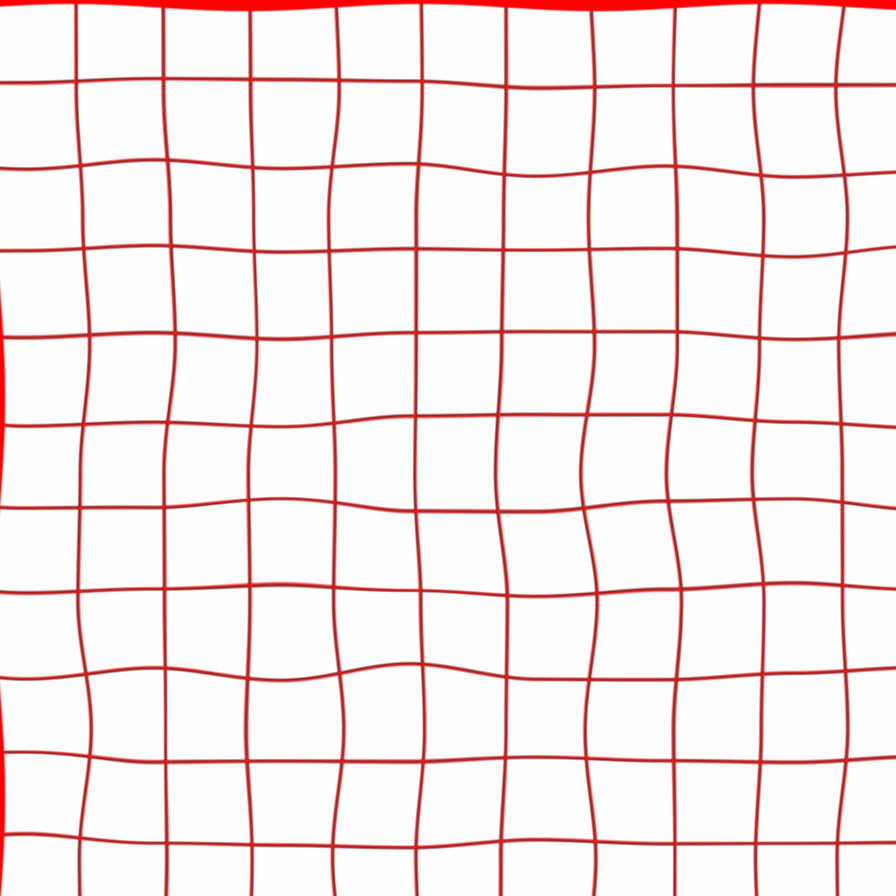
A Shadertoy shader for this pattern:

```glsl
const float TAU = 6.2831853;
const float CELL = 0.09375;       // 10 2/3 repeats each way
const float HALF_WIDTH = 0.0020;
const float SOFTNESS = 0.0016;
const float WARP_SCALE = 7.0;
const float WARP_AMOUNT = 0.0105;

const vec3 PAPER = vec3(1.0, 0.995, 0.995);
const vec3 LIGHT_RED = vec3(0.92, 0.20, 0.20);
const vec3 DARK_RED = vec3(0.50, 0.07, 0.07);
const vec3 CROSSING_RED = vec3(0.86, 0.11, 0.11);
const vec3 BORDER_RED = vec3(1.0, 0.0, 0.0);

float hash(vec2 p) {
    return fract(sin(dot(p, vec2(127.1, 311.7))) * 43758.5453);
}

// Smooth value noise in -1..1
float noise(vec2 p) {
    vec2 i = floor(p);
    vec2 f = fract(p);
    f = f * f * (3.0 - 2.0 * f);
    float low = mix(hash(i), hash(i + vec2(1.0, 0.0)), f.x);
    float high = mix(hash(i + vec2(0.0, 1.0)), hash(i + vec2(1.0)), f.x);
    return mix(low, high, f.y) * 2.0 - 1.0;
}

vec2 warp(vec2 p, float scale, float amount) {
    vec2 q = p * scale;
    return p + amount * vec2(noise(q + 17.3), noise(q + 61.8));
}

// Signed offset from the nearest grid line on each axis
vec2 lineOffset(vec2 p, float cell) {
    return (fract(p / cell + 0.5) - 0.5) * cell;
}

float stroke(float offset, float halfWidth, float soft) {
    return 1.0 - smoothstep(halfWidth - soft, halfWidth + soft, abs(offset));
}

// One side of the line is darker; lean sets which side and how much
vec3 strokeColor(float offset, float halfWidth, float lean) {
    float shade = 0.5 + 0.6 * lean * offset / halfWidth;
    return mix(LIGHT_RED, DARK_RED, clamp(shade, 0.0, 1.0));
}

float leftBorder(float y) {
    float wave = 0.0008 + 0.0050 * cos(TAU * (y - 0.11) / 0.446);
    return mix(wave, -0.004, smoothstep(0.72, 0.88, y));
}

float topBorder(float x) {
    return 0.0085 + 0.0040 * cos(TAU * (x - 0.665) / 0.39);
}

void mainImage(out vec4 fragColor, in vec2 fragCoord) {
    vec2 uv = fragCoord / iResolution.xy;
    float pixel = 1.0 / min(iResolution.x, iResolution.y);
    float soft = max(SOFTNESS, 0.75 * pixel);

    // Grid measured from the upper left corner
    vec2 p = vec2(uv.x, 1.0 - uv.y);
    vec2 grid = warp(p, WARP_SCALE, WARP_AMOUNT);
    vec2 offset = lineOffset(grid, CELL);
    vec2 inside = step(vec2(0.5), grid / CELL);
    float across = stroke(offset.y, HALF_WIDTH, soft) * inside.y;
    float down = stroke(offset.x, HALF_WIDTH, soft) * inside.x;

    // Two-tone lines with brighter crossings
    float leanDown = noise(p * 9.0 + 33.0) * 1.5;
    float leanAcross = noise(p * 9.0 + 85.0) * 1.5;
    vec3 color = PAPER;
    color = mix(color, strokeColor(offset.y, HALF_WIDTH, leanAcross), across);
    color = mix(color, strokeColor(offset.x, HALF_WIDTH, leanDown), down);
    color = mix(color, CROSSING_RED, across * down);

    // Wavy borders along the left and top
    float left = leftBorder(uv.y) - p.x;
    float top = topBorder(uv.x) - p.y;
    float border = smoothstep(-soft, soft, max(left, top));
    color = mix(color, BORDER_RED, border);

    fragColor = vec4(color, 1.0);
}
```
